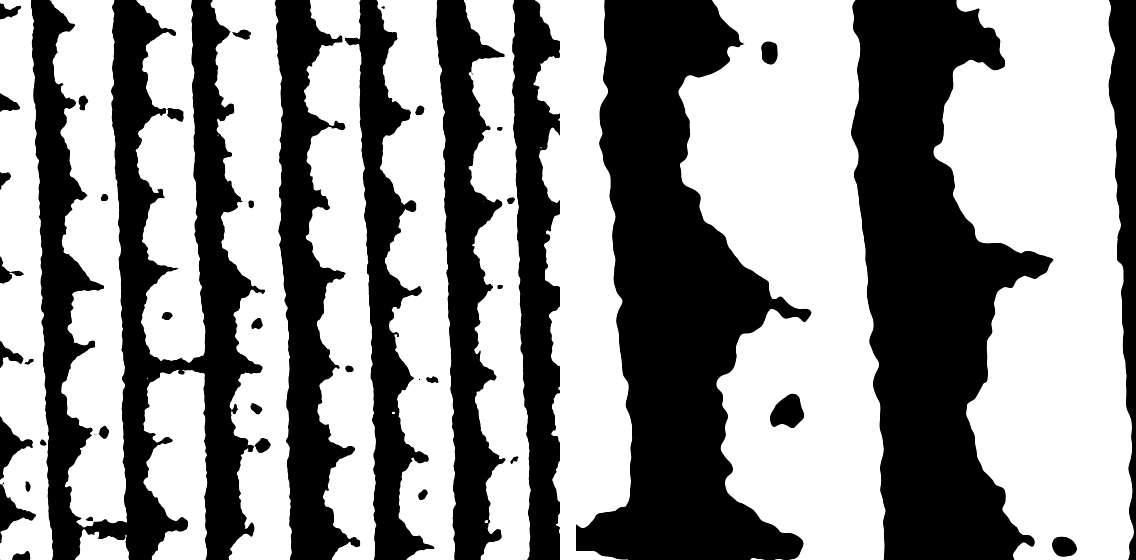
Left, the full canvas; right, a detail of the centre.
A Shadertoy shader for this pattern:

```glsl
#define BAR_PITCH 0.1406
#define SPUR_PITCH 0.1484
#define BAR_ORIGIN -0.053
#define SPUR_ORIGIN 0.961
#define BAR_TILT 0.031
#define ROW_DROP 0.006
#define BAR_WIDTH 0.047
#define SPUR_FALLOFF 0.021
#define ROUGHNESS 0.0135
#define BRIDGE_CHANCE 0.07
#define DOT_CHANCE 0.13

float hash(vec2 p, float salt) {
    vec3 q = fract(vec3(p.xyx + salt * 7.31) * vec3(0.1031, 0.1030, 0.0973));
    q += dot(q, q.yzx + 33.33);
    return fract((q.x + q.y) * q.z);
}

// Smooth value noise from -1 to 1
float noise(vec2 p) {
    vec2 i = floor(p), f = fract(p);
    f = f * f * (3.0 - 2.0 * f);
    float low = mix(hash(i, 0.0), hash(i + vec2(1, 0), 0.0), f.x);
    float high = mix(hash(i + vec2(0, 1), 0.0), hash(i + vec2(1, 1), 0.0), f.x);
    return 2.0 * mix(low, high, f.y) - 1.0;
}

float segmentDistance(vec2 p, float len) {
    return length(vec2(p.x - clamp(p.x, 0.0, len), p.y));
}

// Broad spur growing right from the origin, with its knob and stray dots
float spurDistance(vec2 p, vec2 cell) {
    float len = mix(0.02, 0.064, hash(cell, 1.0));
    float slope = 0.7 * (hash(cell, 2.0) - 0.45);
    vec2 q = vec2(p.x, p.y - slope * max(p.x, 0.0));

    // Cusp that flares into the bar
    float falloff = SPUR_FALLOFF * mix(0.7, 1.35, hash(cell, 10.0));
    float reach = len * exp(-pow(abs(q.y) / falloff, 1.2));
    float steepness = reach / falloff;
    float d = (q.x - reach) * inversesqrt(1.0 + steepness * steepness);

    // Stem and knob, sometimes torn off
    float detached = step(0.72, hash(cell, 3.0));
    float tip = len + 0.001 + 0.022 * detached;
    float knob = mix(0.004, 0.0095, hash(cell, 4.0));
    d = min(d, length((q - vec2(tip, 0.0)) * vec2(0.8, 1.0)) - knob);
    d = min(d, segmentDistance(q, len) - 0.005);

    // Occasional bridge to the next bar
    if (hash(cell, 5.0) < BRIDGE_CHANCE)
        d = min(d, segmentDistance(p, BAR_PITCH - BAR_WIDTH + 0.02) - 0.011);

    // Rare speck in the middle of the gap
    if (hash(cell, 6.0) < DOT_CHANCE)
        d = min(d, length(p - vec2(0.042, -0.5 * SPUR_PITCH)) - 0.0075);
    return d;
}

// One bar and the spurs closest to the point
float barDistance(vec2 p, float column, float grain) {
    float sway = -0.012 * sin(0.85 * column) - 0.004;
    float wander = 0.006 * noise(vec2(column * 5.7, p.y * 5.0));
    float left = BAR_ORIGIN + BAR_PITCH * column + sway + wander;
    float swell = 0.014 * noise(vec2(column * 3.3 + 40.0, p.y * 10.0));
    float girth = 0.016 * (hash(vec2(column, 9.0), 8.0) - 0.5);
    float right = left + BAR_WIDTH + swell + girth;

    float d = p.x - right;
    float top = SPUR_ORIGIN - ROW_DROP * column;
    float nearest = floor((top - p.y) / SPUR_PITCH + 0.5);
    for (int k = -1; k <= 1; k++) {
        vec2 cell = vec2(column, nearest + float(k)) + 20.0;
        float shift = 0.02 * (hash(cell, 9.0) - 0.5);
        float rowY = top - SPUR_PITCH * (nearest + float(k)) + shift;
        d = min(d, spurDistance(p - vec2(right, rowY), cell));
    }

    // The left edge stays smoother than the spurred side
    float rough = ROUGHNESS * mix(0.4, 1.0, smoothstep(0.0, 0.04, p.x - left));
    return max(left - p.x, d) + rough * grain;
}

void mainImage(out vec4 fragColor, in vec2 fragCoord) {
    vec2 p = fragCoord / iResolution.y;
    float grain = 0.3 * noise(p * 36.0 + 5.0) + 0.5 * noise(p * 80.0)
                + 0.2 * noise(p * 160.0 + 17.0);
    p.x += BAR_TILT * (p.y - 0.5);

    float column = floor((p.x - BAR_ORIGIN) / BAR_PITCH);
    float d = 1.0;
    for (int i = -1; i <= 1; i++)
        d = min(d, barDistance(p, column + float(i), grain));

    // Black ink on white, crisp even where the field is shallow
    float paper = clamp(0.5 + d / max(0.65 * fwidth(d), 1e-6), 0.0, 1.0);
    fragColor = vec4(vec3(paper), 1.0);
}
```
